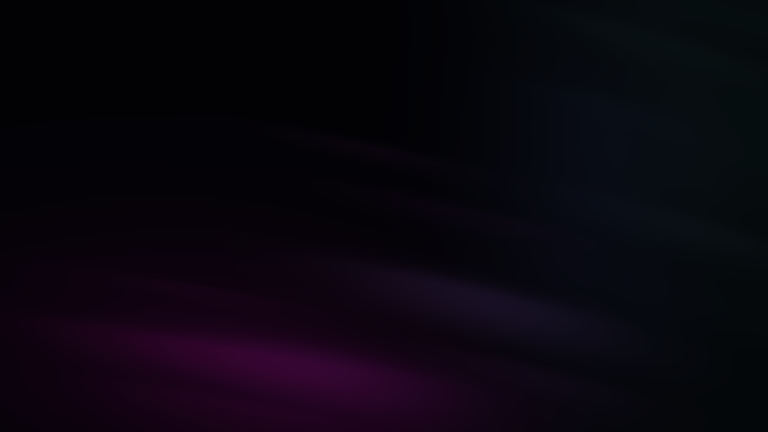
Reproduce this background procedurally as a Shadertoy shader.

```glsl
// Dark silky backdrop: a magenta haze at lower left, a cool teal side at right,
// and long soft light streaks that follow one gently bending slope.
// Each streak is a Gaussian with a crisp upper edge and a slower lower fade.

const vec3 NIGHT = vec3(0.008, 0.008, 0.020);
const vec3 TEAL = vec3(0.022, 0.047, 0.052);
const vec3 BLUE_GLOW = vec3(0.014, 0.008, 0.036);
const vec3 MAGENTA_HAZE = vec3(0.095, 0.002, 0.078);

const float SLOPE = 0.12;        // downward tilt at the left edge
const float BEND = 0.05;         // extra tilt toward the right
const float LOWER_FADE = 2.2;    // lower width relative to upper width
const float GRAIN = 0.22;        // strength of the fine striations

// Streaks: centre x, centre y, half length, upper width (canvas heights)
const int STREAKS = 11;
const vec4 SHAPE[STREAKS] = vec4[STREAKS](
    vec4(0.78, 0.145, 0.32, 0.045),
    vec4(0.42, 0.200, 0.34, 0.026),
    vec4(1.09, 0.315, 0.30, 0.036),
    vec4(0.46, 0.330, 0.24, 0.013),
    vec4(0.86, 0.655, 0.20, 0.012),
    vec4(1.06, 0.510, 0.26, 0.017),
    vec4(0.53, 0.065, 0.27, 0.016),
    vec4(1.22, 0.140, 0.24, 0.020),
    vec4(1.50, 0.910, 0.28, 0.022),
    vec4(1.38, 0.755, 0.20, 0.025),
    vec4(1.60, 0.480, 0.25, 0.018));
const vec3 TINT[STREAKS] = vec3[STREAKS](
    vec3(0.080, 0.012, 0.080),
    vec3(0.060, 0.002, 0.044),
    vec3(0.070, 0.044, 0.098),
    vec3(0.024, 0.002, 0.020),
    vec3(0.030, 0.009, 0.030),
    vec3(0.026, 0.006, 0.028),
    vec3(0.028, 0.001, 0.020),
    vec3(0.030, 0.010, 0.034),
    vec3(0.008, 0.015, 0.015),
    vec3(0.008, 0.011, 0.024),
    vec3(0.008, 0.012, 0.013));

float hash(vec2 p) {
    return fract(sin(dot(p, vec2(127.1, 311.7))) * 43758.5);
}

float noise(vec2 p) {
    vec2 cell = floor(p);
    vec2 f = fract(p);
    f = f * f * (3.0 - 2.0 * f);
    float low = mix(hash(cell), hash(cell + vec2(1.0, 0.0)), f.x);
    float high = mix(hash(cell + vec2(0.0, 1.0)), hash(cell + 1.0), f.x);
    return mix(low, high, f.y);
}

// Straightens the bent slope: streaks become horizontal lines.
vec2 flow(vec2 p) {
    return vec2(p.x, p.y + SLOPE * p.x + BEND * p.x * p.x);
}

float gauss(vec2 d, vec2 size) {
    vec2 q = d / size;
    return exp(-dot(q, q));
}

float streak(vec2 q, vec4 shape) {
    vec2 d = q - flow(shape.xy);
    float width = shape.w * mix(LOWER_FADE, 1.0, smoothstep(-shape.w, shape.w, d.y));
    return gauss(d, vec2(shape.z, width));
}

void mainImage(out vec4 fragColor, in vec2 fragCoord) {
    vec2 p = fragCoord / iResolution.y;
    p.x *= (16.0 / 9.0) * iResolution.y / iResolution.x;
    vec2 q = flow(p);

    // Cool base, dimmer toward the lower right
    float cool = smoothstep(0.85, 1.65, p.x) * mix(0.45, 1.0, smoothstep(0.0, 0.65, p.y));
    vec3 color = mix(NIGHT, TEAL, cool);
    color += BLUE_GLOW * gauss(p - vec2(1.36, 0.5), vec2(0.25, 0.42));

    // Broad haze, stretched to the left and upward
    vec2 d = q - flow(vec2(0.65, 0.07));
    vec2 reach = vec2(d.x < 0.0 ? 0.68 : 0.48, d.y < 0.0 ? 0.25 : 0.31);
    vec3 light = MAGENTA_HAZE * gauss(d, reach);

    for (int i = 0; i < STREAKS; i++) {
        light += TINT[i] * streak(q, SHAPE[i]);
    }

    // Fine striations along the flow
    float striae = noise(vec2(q.x * 1.6, q.y * 13.0)) - 0.5;
    color += light * (1.0 + GRAIN * striae);
    color *= 1.0 + GRAIN * striae * smoothstep(0.8, 1.5, p.x);

    fragColor = vec4(color, 1.0);
}
```
